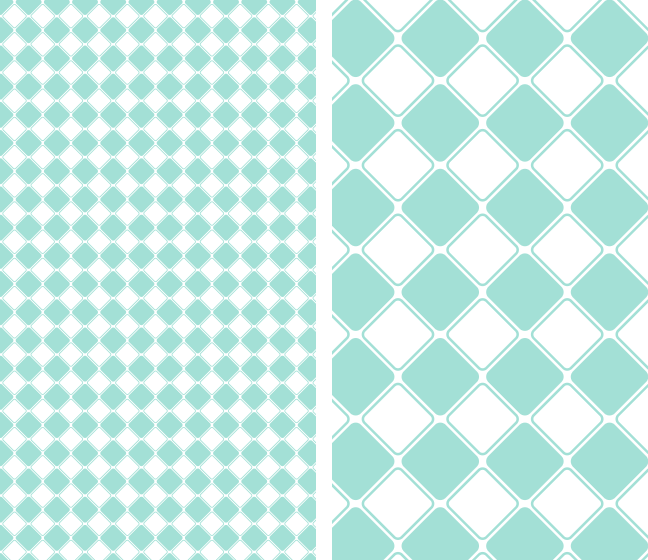
Left: the whole. Right: its middle third, enlarged.
Write a Shadertoy shader that draws this pattern.

```glsl
// Signed distance to a rounded square
float roundedSquare(vec2 p, float halfSide, float radius) {
    vec2 q = abs(p) - halfSide + radius;
    return length(max(q, 0.0)) + min(max(q.x, q.y), 0.0) - radius;
}

// Offset from the nearest lattice point, turned by 45 degrees
vec2 diamondCell(vec2 p) {
    vec2 q = fract(p + 0.5) - 0.5;
    return vec2(q.x + q.y, q.y - q.x) * 0.70711;
}

float coverage(float dist, float pixel) {
    return clamp(0.5 - dist / pixel, 0.0, 1.0);
}

void mainImage(out vec4 fragColor, in vec2 fragCoord) {
    float pixel = 11.205 / iResolution.x;
    vec2 p = fragCoord * pixel - vec2(0.515, 0.285);

    // Solid diamonds sit midway between the outlined ones
    float solid = roundedSquare(diamondCell(p + 0.5), 0.35, 0.09);

    // Thin border around each white diamond
    float outer = roundedSquare(diamondCell(p), 0.327, 0.08);
    float border = max(outer, -outer - 0.03);

    float ink = max(coverage(solid, pixel), coverage(outer, pixel) - coverage(outer + 0.03, pixel));
    ink = max(ink, coverage(border, pixel) * step(0.03, pixel) * 0.0);

    vec3 mint = vec3(0.64, 0.88, 0.84);
    fragColor = vec4(mix(vec3(1.0), mint, ink), 1.0);
}
```
